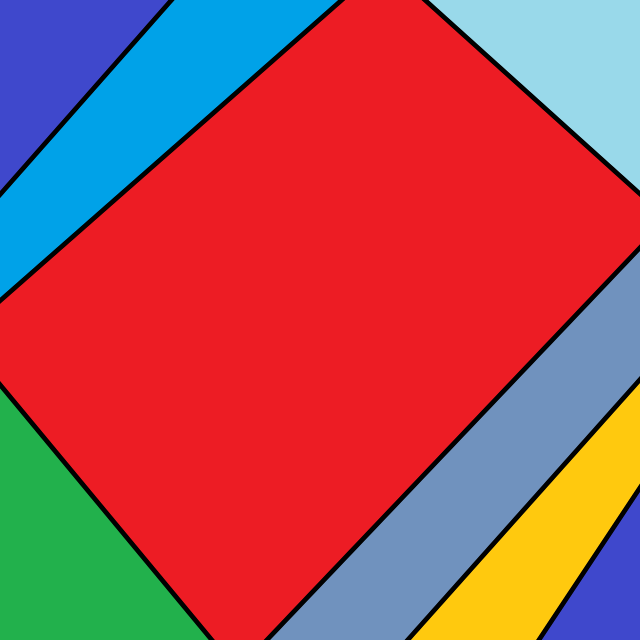
Write a three.js fragment shader that draws this background.

```glsl
// Draws a red slanted panel framed by flat coloured corner bands with black outlines.

varying vec2 vUv;

const vec3 RED        = vec3(0.929, 0.110, 0.141);
const vec3 INDIGO     = vec3(0.247, 0.282, 0.800);
const vec3 SKY_BLUE   = vec3(0.000, 0.635, 0.910);
const vec3 PALE_BLUE  = vec3(0.600, 0.851, 0.918);
const vec3 STEEL_BLUE = vec3(0.439, 0.573, 0.745);
const vec3 GREEN      = vec3(0.133, 0.694, 0.298);
const vec3 YELLOW     = vec3(1.000, 0.788, 0.055);
const vec3 INK        = vec3(0.0);

const float HALF_LINE = 0.0037; // half the outline width
const float SOFTNESS  = 0.0009; // half the width of the edge blend

// Signed distance to the line through a and b, positive on its left.
float leftOf(vec2 p, vec2 a, vec2 b) {
  vec2 along = normalize(b - a);
  return dot(p - a, vec2(-along.y, along.x));
}

// Fills the left side of the line a-b, then inks its edge.
vec3 paintSide(vec3 base, vec3 fill, vec2 a, vec2 b) {
  float d = leftOf(vUv, a, b);
  vec3 color = mix(base, fill, smoothstep(-SOFTNESS, SOFTNESS, d));
  float ink = 1.0 - smoothstep(HALF_LINE - SOFTNESS, HALF_LINE + SOFTNESS, abs(d));
  return mix(color, INK, ink);
}

void main() {
  vec3 color = RED;

  // Upper left bands, from the panel outward
  color = paintSide(color, SKY_BLUE, vec2(0.0, 0.530), vec2(0.534, 1.0));
  color = paintSide(color, INDIGO, vec2(0.0, 0.696), vec2(0.268, 1.0));

  // Upper right and lower left corners
  color = paintSide(color, PALE_BLUE, vec2(0.664, 1.0), vec2(1.0, 0.697));
  color = paintSide(color, GREEN, vec2(0.331, 0.0), vec2(0.0, 0.399));

  // Lower right bands, from the panel outward
  color = paintSide(color, STEEL_BLUE, vec2(1.0, 0.613), vec2(0.417, 0.0));
  color = paintSide(color, YELLOW, vec2(1.0, 0.407), vec2(0.637, 0.0));
  color = paintSide(color, INDIGO, vec2(1.0, 0.238), vec2(0.842, 0.0));

  gl_FragColor = vec4(color, 1.0);
}
```
